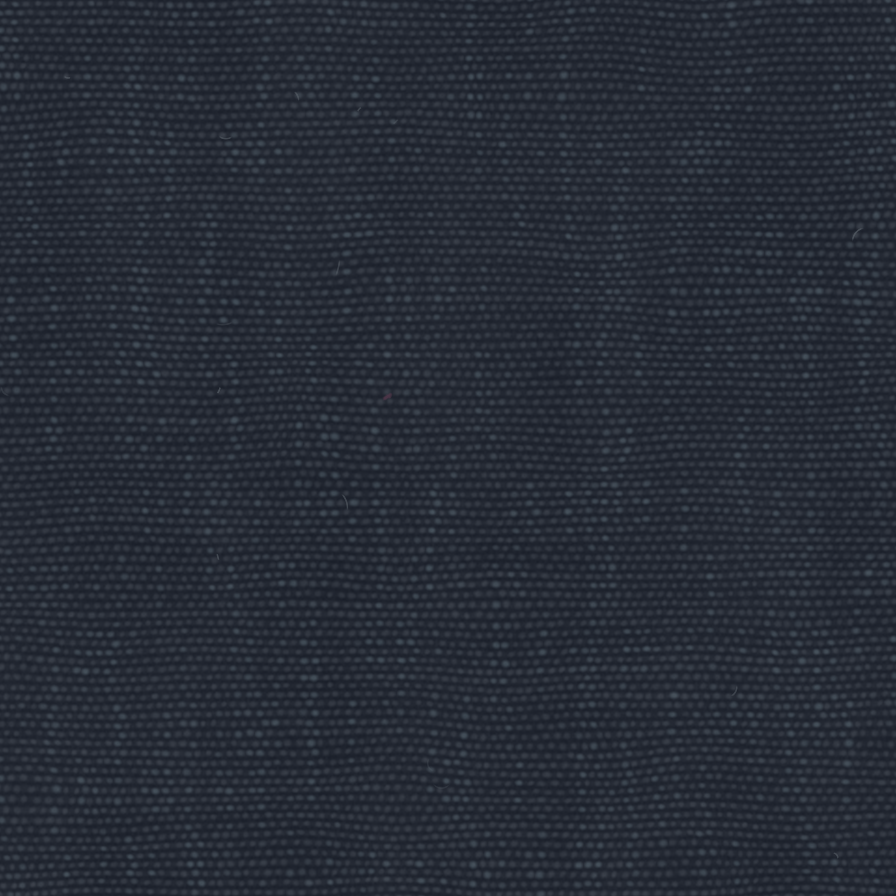
A three.js fragment shader for this texture:

```glsl
// Dark navy plain-weave cloth with uneven yarns, soft slubs and a few stray fibres.
varying vec2 vUv;

const vec2 WEAVE = vec2(85.0, 97.0);           // knots per row, rows per canvas
const vec2 KNOT_RADIUS = vec2(0.43, 0.47);     // in units of one weave cell
const vec3 SHADOW_COLOUR = vec3(0.100, 0.119, 0.160);
const vec3 YARN_COLOUR = vec3(0.262, 0.284, 0.322);
const vec3 SLUB_TINT = vec3(-0.012, 0.006, 0.008);
const vec3 HAIR_COLOUR = vec3(0.36, 0.39, 0.42);
const vec3 FLECK_COLOUR = vec3(0.40, 0.25, 0.34);
const vec2 FLECK_CENTRE = vec2(0.432, 0.557);
const float BASE_TONE = 0.11;
const float KNOT_TONE = 0.45;
const float WEFT_TONE = 0.16;
const float SLUB_TONE = 0.24;
const float FIBRE_TONE = 0.20;
const float WOBBLE = 0.9;
const int HAIR_COUNT = 16;

float hash(vec2 p) {
  vec3 q = fract(vec3(p.xyx) * 0.1031);
  q += dot(q, q.yzx + 33.33);
  return fract((q.x + q.y) * q.z);
}

float noise(vec2 p) {
  vec2 cell = floor(p);
  vec2 f = fract(p);
  f = f * f * (3.0 - 2.0 * f);
  float low = mix(hash(cell), hash(cell + vec2(1.0, 0.0)), f.x);
  float high = mix(hash(cell + vec2(0.0, 1.0)), hash(cell + vec2(1.0, 1.0)), f.x);
  return mix(low, high, f.y);
}

mat2 rotation(float angle) {
  float c = cos(angle);
  float s = sin(angle);
  return mat2(c, s, -s, c);
}

// Raised warp knots, staggered on alternate rows: x = height, y = slub strength.
vec2 warpKnots(vec2 p) {
  vec2 best = vec2(0.0);
  float homeRow = floor(p.y);
  for (int j = -1; j <= 1; j++) {
    float row = homeRow + float(j);
    float stagger = 0.5 * mod(row, 2.0);
    float homeCell = floor(p.x - stagger);
    for (int i = -1; i <= 1; i++) {
      float cell = homeCell + float(i);
      float column = 2.0 * (cell + stagger);
      vec2 id = vec2(column, row) + 20.0;
      // Yarn thickness drifts along each warp and each weft thread.
      float warpSlub = noise(vec2(id.x, id.y * 0.13));
      float weftSlub = noise(vec2(id.x * 0.05 + 300.0, id.y));
      float slub = smoothstep(0.55, 1.0, warpSlub);
      vec2 jitter = vec2(hash(id + 51.0), hash(id + 97.0)) - 0.5;
      vec2 centre = vec2(cell + stagger, row) + 0.5 + jitter * vec2(0.22, 0.18);
      vec2 radius = KNOT_RADIUS * vec2(0.80 + 0.38 * warpSlub, 0.84 + 0.28 * weftSlub);
      radius *= 0.90 + 0.20 * hash(id + 143.0);
      vec2 q = rotation(0.35 + jitter.x * 0.9) * (p - centre);
      float dome = smoothstep(1.12, 0.15, length(q / radius));
      dome *= 0.72 + 0.30 * hash(id + 211.0) + 0.22 * slub;
      if (dome > best.x) best = vec2(dome, slub);
    }
  }
  return best;
}

// Short curved fibres lying loose on the surface.
float looseHairs(vec2 uv) {
  float cover = 0.0;
  for (int i = 0; i < HAIR_COUNT; i++) {
    float k = float(i) + 1.0;
    vec2 centre = vec2(hash(vec2(k, 3.7)), hash(vec2(k, 19.3)));
    float halfLength = mix(0.003, 0.011, hash(vec2(k, 41.1)));
    vec2 q = rotation(6.283 * hash(vec2(k, 67.9))) * (uv - centre);
    float t = q.x / halfLength;
    float bend = (hash(vec2(k, 83.3)) - 0.5) * halfLength;
    float line = smoothstep(0.0015, 0.0003, abs(q.y - bend * (1.0 - t * t)));
    float strength = mix(0.2, 0.6, hash(vec2(k, 101.7)));
    cover = max(cover, strength * line * smoothstep(1.0, 0.6, abs(t)));
  }
  return cover;
}

void main() {
  // Yarns wander a little from the straight grid.
  vec2 drift = vec2(noise(vUv * vec2(14.0, 9.0)), noise(vUv * vec2(9.0, 14.0) + 70.0));
  vec2 p = vUv * WEAVE + WOBBLE * (drift - 0.5);

  vec2 knot = warpKnots(p);
  float weftBand = 1.0 - smoothstep(0.08, 0.50, abs(fract(p.y) - 0.5));
  float weftThickness = noise(vec2(p.x * 0.06 + 500.0, floor(p.y) + 20.0));

  // Fine fibres and broad, faint unevenness.
  float fibres = 0.6 * noise(vUv * vec2(310.0, 260.0)) + 0.4 * noise(vUv * 480.0 + 31.0);
  float clouds = noise(vUv * vec2(16.0, 5.0) + 11.0) - 0.5;

  float tone = BASE_TONE + KNOT_TONE * knot.x;
  tone += WEFT_TONE * weftBand * (0.65 + 0.70 * weftThickness);
  tone += SLUB_TONE * knot.y * knot.x;
  tone += FIBRE_TONE * (fibres - 0.5) + 0.07 * clouds;

  vec3 colour = mix(SHADOW_COLOUR, YARN_COLOUR, clamp(tone, -0.1, 1.2));
  colour += SLUB_TINT * knot.y * knot.x;
  colour = mix(colour, HAIR_COLOUR, looseHairs(vUv));

  // One small coloured lint fleck.
  vec2 fleck = rotation(-0.5) * (vUv - FLECK_CENTRE) / vec2(0.0075, 0.0035);
  float fleckCover = smoothstep(1.0, 0.3, length(fleck) + 0.7 * (fibres - 0.5));
  colour = mix(colour, FLECK_COLOUR, 0.6 * fleckCover);

  gl_FragColor = vec4(colour, 1.0);
}
```
